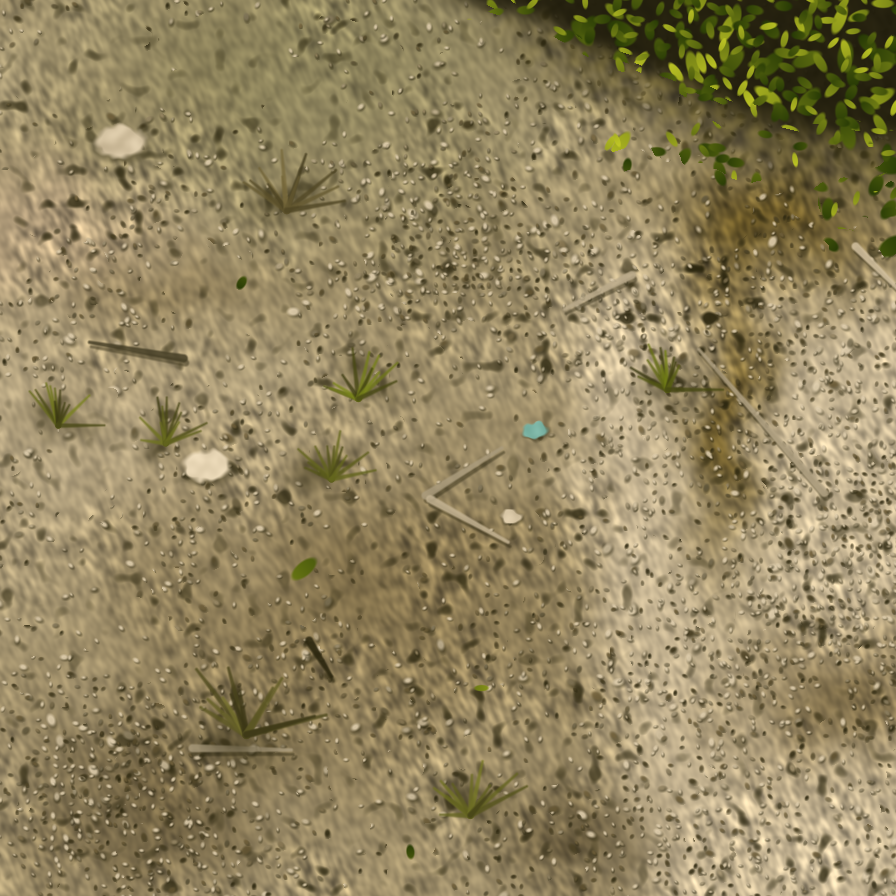
Give the GLSL for this texture, as a WebGL 1 fragment shader.

```glsl
precision highp float;
// Dry sandy ground with pebbles, twigs and grass tufts, and a leafy bush in the upper right corner.
uniform vec2 u_resolution;

const vec3 PALE = vec3(0.83, 0.76, 0.63);
const vec3 SOIL = vec3(0.47, 0.4, 0.25);
const vec3 DARK = vec3(0.17, 0.15, 0.06);
const vec3 LEAF = vec3(0.49, 0.55, 0.09);
vec3 col;
vec2 p, w; // canvas position, plain and warped

float hash(vec2 v) {
  vec3 q = fract(v.xyx * 0.1031);
  q += dot(q, q.yzx + 33.33);
  return fract((q.x + q.y) * q.z);
}

float corner(vec2 i, vec2 f, vec2 e) {
  float a = 6.2832 * hash(i + e + 17.0);
  return dot(vec2(cos(a), sin(a)), f - e);
}

float noise(vec2 v) {
  vec2 i = floor(v), f = v - i, e = vec2(1, 0), u = f * f * (3.0 - 2.0 * f);
  return mix(mix(corner(i, f, e.yy), corner(i, f, e), u.x),
             mix(corner(i, f, e.yx), corner(i, f, e.xx), u.x), u.y);
}

float fbm(vec2 v) {
  float sum = 0.0, amp = 0.6;
  for (int i = 0; i < 4; i++) {
    sum += amp * noise(v);
    v = mat2(1.6, 1.2, -1.2, 1.6) * v + 7.3;
    amp *= 0.55;
  }
  return sum;
}

mat2 turn(float a) { return mat2(cos(a), sin(a), -sin(a), cos(a)); }

// Soft ellipse: centre, radii
float blob(float x, float y, float rx, float ry) {
  vec2 q = (w - vec2(x, y)) / vec2(rx, ry);
  return exp(-dot(q, q));
}

void blend(vec3 tint, float amount) { col = mix(col, tint, clamp(amount, 0.0, 1.0)); }

// Tapering line from a to b
float stroke(vec2 a, vec2 b, float width) {
  vec2 d = b - a;
  float t = clamp(dot(p - a, d) / dot(d, d), 0.0, 1.0);
  float edge = 0.0008 + 0.7 / u_resolution.y;
  return 1.0 - smoothstep(-edge, edge, length(p - a - d * t) - width * (1.0 - 0.6 * t));
}

void twig(float ax, float ay, float bx, float by, float tone) {
  vec2 a = vec2(ax, ay), b = vec2(bx, by), drop = vec2(0.002, -0.005);
  blend(DARK, 0.45 * stroke(a + drop, b + drop, 0.004));
  blend(mix(DARK, PALE, tone), 0.85 * stroke(a, b, 0.0045));
}

void stone(float x, float y, float r, vec3 tint) {
  vec2 q = (p - vec2(x, y) + 0.006 * noise(p * 90.0)) / vec2(r, 0.65 * r);
  blend(DARK, 0.5 - 0.5 * smoothstep(0.7, 1.3, length(q + vec2(-0.1, 0.3))));
  blend(tint + 0.12 * noise(p * 70.0), 1.0 - smoothstep(0.8, 1.15, length(q)));
}

void tuft(float x, float y, float size, float dry) {
  vec2 root = vec2(x, y);
  blend(DARK, 0.5 * blob(x, y + 0.15 * size, 0.5 * size, 0.3 * size));
  for (int i = 0; i < 11; i++) {
    float h = hash(root * 91.0 + float(i) * 3.7), a = (float(i) - 5.0) * 0.22 + h - 0.5;
    vec2 tip = root + size * (0.45 + 0.6 * h) * vec2(sin(a), cos(a));
    vec3 tint = mix(mix(LEAF, SOIL, dry), DARK, fract(h * 7.0) * 0.85);
    blend(tint, 0.8 * stroke(root, tip, 0.035 * size + 0.0008));
  }
}

// One jittered stone per cell, lit from the upper left
void pebbles(float scale, float density) {
  vec2 g = turn(scale) * p * scale, id = floor(g);
  float h = hash(id), k = hash(id + 31.0), soft = 0.08 + scale / u_resolution.y;
  mat2 spin = turn(6.28 * k);
  vec2 q = spin * (g - id - 0.35 - 0.3 * vec2(h, k)) * vec2(1, 1.5);
  float here = step(hash(id + 57.0), density);
  float body = 1.0 - smoothstep(-soft, soft, length(q) - 0.12 - 0.15 * fract(h * 13.0));
  vec2 drop = spin * turn(scale) * vec2(-0.08, 0.14);
  blend(DARK, here * (0.5 - 0.5 * smoothstep(0.1, 0.45, length(q + drop))));
  blend(mix(mix(DARK, SOIL, k), PALE + 0.08, smoothstep(0.2, 0.75, h)), 0.85 * body * here);
}

void leaves(float scale, float density) {
  vec2 g = turn(scale * 1.7) * p * scale, id = floor(g);
  float h = hash(id + 5.0), k = hash(id + 83.0), soft = 0.05 + scale / u_resolution.y;
  vec2 q = turn(6.28 * h) * (g - id - 0.4 - 0.2 * vec2(k, h));
  vec3 tint = mix(vec3(0.2, 0.27, 0.03), vec3(0.72, 0.75, 0.14), k * k + 0.25 * q.x);
  float d = length(q * vec2(1, 1.6 + k)) - 0.4;
  blend(tint, (1.0 - smoothstep(-soft, soft, d)) * step(hash(id + 9.0), density));
}

void main() {
  p = gl_FragCoord.xy / u_resolution;
  w = p + 0.07 * vec2(fbm(p * 9.0), fbm(p * 9.0 + 40.0));
  // Broad patches of sand and soil
  col = vec3(0.65, 0.585, 0.44) + 0.12 * fbm(p * 5.0);
  blend(vec3(0.53, 0.5, 0.34), 0.8 * blob(0.34, 0.93, 0.28, 0.2));
  blend(vec3(0.72, 0.63, 0.5), 0.8 * blob(0.04, 0.73, 0.14, 0.08));
  blend(SOIL, 0.5 * blob(0.2, 0.68, 0.13, 0.05));
  blend(PALE, 0.45 * blob(0.08, 0.5, 0.24, 0.13));
  blend(SOIL, 0.75 * blob(0.42, 0.32, 0.28, 0.17));
  float gravel = blob(0.16, 0.1, 0.14, 0.1);
  blend(SOIL * 0.8, 0.75 * gravel);
  float bank = smoothstep(0.64, 0.76, w.x + 0.1 * w.y) * (1.0 - smoothstep(0.6, 0.82, w.y));
  blend(PALE, 0.75 * bank);
  blend(SOIL, 0.85 * blob(0.95, 0.22, 0.13, 0.08));
  float scrub = blob(0.87, 0.75, 0.13, 0.08) + blob(0.81, 0.53, 0.04, 0.15);
  blend(vec3(0.36, 0.29, 0.1), 0.85 * scrub);
  blend(SOIL * 0.7, 0.7 * blob(0.64, 0.06, 0.07, 0.06));
  // Streaky grain and dark litter
  vec2 s = vec2(p.x + 0.35 * p.y, p.y * 0.6);
  float rough = 0.55 + 0.8 * smoothstep(-0.2, 0.3, fbm(p * 7.0 + 20.0)) + 0.5 * scrub;
  col *= 1.0 + rough * (0.3 * noise(s * 75.0) + 0.32 * noise(s * 150.0) + 0.15 * noise(p * 35.0));
  blend(DARK, 0.6 * rough * smoothstep(0.2, 0.5, noise(p * 55.0 + 9.0)));
  // Pebbles gather in bands
  float band = blob(0.53, 0.72, 0.13, 0.1) + blob(0.94, 0.4, 0.1, 0.13) + gravel + 0.4 * bank;
  float density = 0.12 + 0.5 * min(band, 1.0) + 0.5 * fbm(p * 6.0 + 3.0);
  for (int i = 0; i < 4; i++) pebbles(42.0 + 19.0 * float(i), density * (0.4 + 0.2 * float(i)));
  // Dark undergrowth, then the bush
  float rise = p.y - 1.0 + 0.16 * smoothstep(0.45, 1.0, p.x) + 0.2 * (w.y - p.y);
  float under = smoothstep(-0.11, 0.0, rise) * smoothstep(0.45, 0.7, w.x);
  blend(DARK * (1.4 + 2.0 * noise(p * 60.0)), 0.65 * under);
  float bush = smoothstep(-0.02, 0.025, rise) * smoothstep(0.46, 0.54, p.x);
  blend(DARK * 0.7, 0.9 * bush);
  float sprigs = blob(0.79, 0.84, 0.07, 0.03) + blob(0.97, 0.78, 0.05, 0.04);
  float foliage = 0.64 * bush * smoothstep(0.44, 0.7, p.x) + 0.5 * sprigs;
  for (int i = 0; i < 4; i++) leaves(24.0 + 9.0 * float(i), foliage);
  // Twigs: ends, paleness
  twig(0.475, 0.447, 0.56, 0.5, 0.75);
  twig(0.48, 0.443, 0.567, 0.395, 0.9);
  twig(0.705, 0.693, 0.63, 0.655, 0.85);
  twig(0.205, 0.6, 0.1, 0.618, 0.15);
  twig(0.955, 0.725, 1.01, 0.67, 1.0);
  twig(0.92, 0.45, 0.78, 0.61, 0.8);
  twig(0.215, 0.165, 0.325, 0.163, 0.8);
  twig(0.345, 0.285, 0.37, 0.245, 0.0);
  // Tufts: root, size, dryness
  tuft(0.275, 0.18, 0.09, 0.6);
  tuft(0.4, 0.555, 0.06, 0.1);
  tuft(0.37, 0.465, 0.055, 0.3);
  tuft(0.065, 0.525, 0.05, 0.2);
  tuft(0.185, 0.505, 0.05, 0.3);
  tuft(0.525, 0.09, 0.07, 0.4);
  tuft(0.32, 0.765, 0.07, 0.9);
  tuft(0.745, 0.565, 0.06, 0.0);
  // Larger stones and scraps
  stone(0.135, 0.842, 0.028, PALE);
  stone(0.23, 0.48, 0.026, PALE + 0.08);
  stone(0.597, 0.52, 0.014, vec3(0.5, 0.72, 0.66));
  stone(0.571, 0.424, 0.012, PALE);
  gl_FragColor = vec4(clamp(col, 0.0, 1.0), 1.0);
}
```
